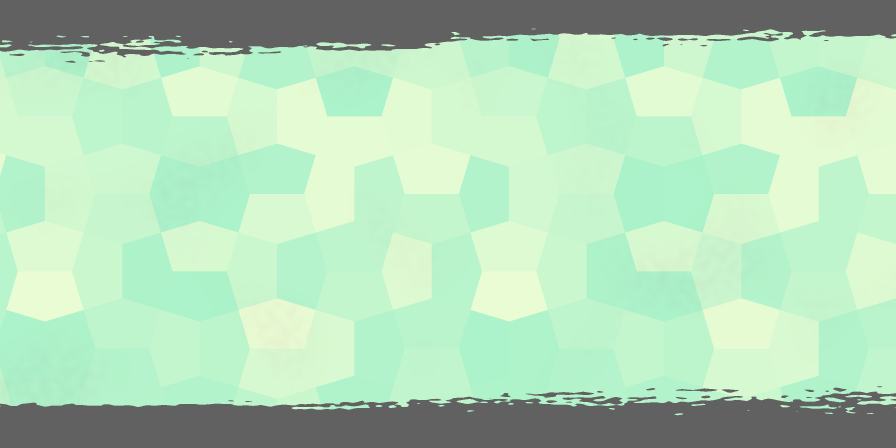
Reproduce this background procedurally as a WebGL 1 fragment shader.

```glsl
precision highp float;

uniform vec2 u_resolution;

float hash(vec2 p) {
  vec3 q = fract(p.xyx * vec3(0.1031, 0.103, 0.0973));
  q += dot(q, q.yzx + 33.33);
  return fract((q.x + q.y) * q.z);
}

float cornerSlope(vec2 corner, vec2 offset) {
  float angle = 6.2832 * hash(corner);
  return dot(vec2(cos(angle), sin(angle)), offset);
}

float gradientNoise(vec2 p) {
  vec2 i = floor(p), f = fract(p);
  vec2 w = f * f * f * (f * (f * 6.0 - 15.0) + 10.0);
  vec2 e = vec2(1.0, 0.0);
  float low = mix(cornerSlope(i, f), cornerSlope(i + e, f - e), w.x);
  float high = mix(cornerSlope(i + e.yx, f - e.yx), cornerSlope(i + 1.0, f - 1.0), w.x);
  return mix(low, high, w.y);
}

// Pentagonal tiling: upright and level edges alternate on a square lattice,
// and two crossed lines split each lattice cell among its four corners.
vec2 pentagonId(vec2 q) {
  vec2 cell = floor(q), d = fract(q) - 0.5;
  float lean = mix(0.3, -0.3, mod(cell.x + cell.y, 2.0));
  vec2 side = step(0.0, vec2(d.x + lean * d.y, d.y - lean * d.x));
  vec2 corner = cell + side;
  float level = mod(corner.x + corner.y, 2.0);
  return 2.0 * corner + (1.0 - 2.0 * side) * vec2(1.0 - level, level);
}

vec3 tileColor(vec2 p) {
  vec2 id = pentagonId((p - vec2(0.273, 0.74)) / 0.1727);
  id.x = mod(id.x, 12.0);
  float paleness = pow(hash(id + 57.0), 1.3);
  vec3 color = mix(vec3(0.67, 0.949, 0.79), vec3(0.92, 0.988, 0.83), paleness);

  // Faint worn patches
  float stain = smoothstep(0.0, 0.5, gradientNoise(p * 4.0 + 20.0));
  float grain = 0.6 + gradientNoise(p * 45.0 + 80.0);
  return color - vec3(0.01, 0.03, 0.02) * stain * grain;
}

// Dry brush stroke reaching from the border to a ragged edge
float brush(vec2 p, float edge, float dryness, float seed) {
  float wobble = 0.012 * gradientNoise(vec2(p.x * 3.5, seed));
  float streaks = gradientNoise(p * vec2(5.0, 105.0) + seed);
  float flecks = gradientNoise(p * vec2(34.0, 150.0) + seed * 2.0);
  float bristles = 0.6 * streaks + 0.5 * flecks;
  return step(p.y, edge + wobble + dryness * bristles);
}

vec3 scene(vec2 p) {
  float right = smoothstep(0.9, 1.05, p.x);
  float top = brush(vec2(p.x, 1.0 - p.y), mix(0.108, 0.081, right),
                    mix(0.085, 0.045, smoothstep(0.2, 1.0, p.x)), 13.0);
  float bottom = brush(p, 0.095 + 0.012 * smoothstep(0.5, 1.2, p.x),
                       mix(0.03, 0.085, smoothstep(0.6, 1.7, p.x)), 41.0);
  return mix(tileColor(p), vec3(0.38), max(top, bottom));
}

void main() {
  // Average a grid of samples inside each pixel
  vec3 sum = vec3(0.0);
  for (int j = 0; j < 3; j++) {
    for (int i = 0; i < 3; i++) {
      vec2 offset = (vec2(float(i), float(j)) - 1.0) / 3.0;
      sum += scene((gl_FragCoord.xy + offset) / u_resolution.y);
    }
  }
  gl_FragColor = vec4(sum / 9.0, 1.0);
}
```
